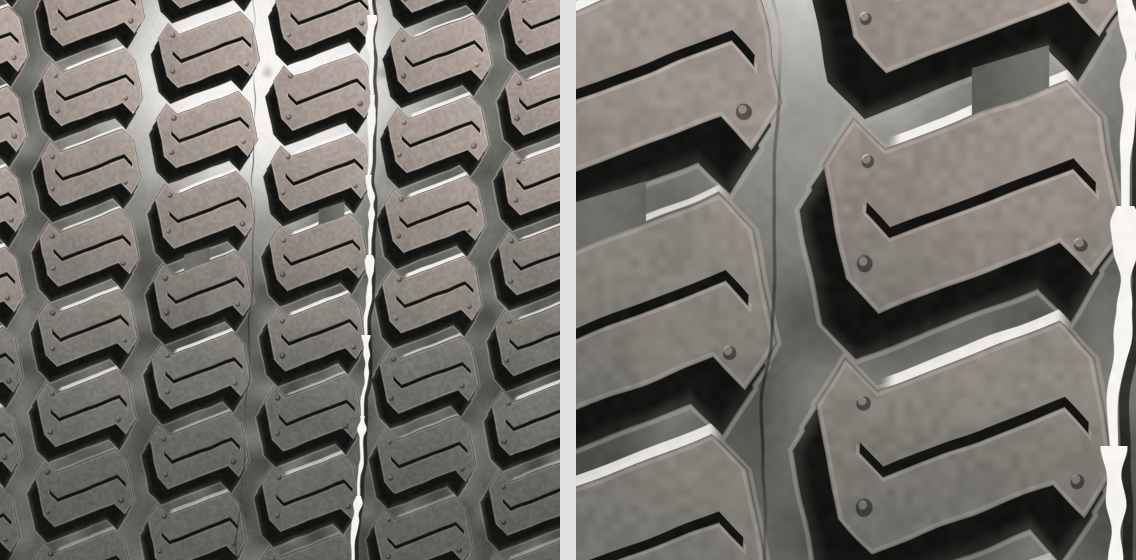
Left, the full canvas; right, a detail of the centre.
Reproduce this pattern procedurally as a Shadertoy shader.

```glsl
const vec2 PITCH = vec2(0.207, 0.1432);      // block spacing
const float HALF_HEIGHT = 0.0485;            // block band, measured from its zigzag
const float HALF_WIDTH = 0.0866;
const float SIDE_SLANT = 0.235;
const float BEND = 0.054;                    // where the zigzag turns
const float SLOPE = 0.385;
const vec2 WALL_OFFSET = vec2(-0.013, -0.027);
const float SIPE_WIDTH = 0.0028;
const float SIPE_REACH = 0.069;
const float NUB_RADIUS = 0.0048;
const vec2 GLARE_CENTER = vec2(0.47, 0.88);
const float SEAM_X = 0.662;
const vec3 RUBBER_LOW = vec3(0.37, 0.38, 0.36);
const vec3 RUBBER_HIGH = vec3(0.67, 0.62, 0.59);
const vec3 SHADOW = vec3(0.075, 0.08, 0.07);
const vec3 WALL = vec3(0.23, 0.23, 0.21);
const vec3 FLOOR = vec3(0.40, 0.40, 0.38);
const vec3 SHINE = vec3(0.97, 0.96, 0.95);

float hash(vec2 p) {
    vec3 q = fract(p.xyx * vec3(0.1031, 0.1030, 0.0973));
    q += dot(q, q.yzx + 33.33);
    return fract((q.x + q.y) * q.z);
}

float noise(vec2 p) {
    vec2 i = floor(p), f = fract(p);
    f = f * f * (3.0 - 2.0 * f);
    return mix(mix(hash(i), hash(i + vec2(1, 0)), f.x),
               mix(hash(i + vec2(0, 1)), hash(i + 1.0), f.x), f.y);
}

float cover(float d, float aa) { return 1.0 - smoothstep(-aa, aa, d); }

float zigzag(float x) {
    float middle = clamp(x, -BEND, BEND);
    return SLOPE * middle - (x - middle);
}

// Sheared block with bent top and bottom edges and two cut corners
float blockShape(vec2 p) {
    float band = (abs(p.y - zigzag(p.x)) - HALF_HEIGHT) * 0.9;
    float sides = (abs(p.x + SIDE_SLANT * p.y) - HALF_WIDTH) * 0.97;
    float corners = abs(dot(p, vec2(-0.85, 0.52))) - 0.0872;
    return max(band, max(sides, corners));
}

// Slight taper and lean of the columns down the canvas
vec2 treadSpace(vec2 uv) {
    float t = (0.87 - uv.y) / 0.755;
    return vec2((uv.x + 0.0143 * t - 0.1654) / (1.0 - 0.022 * t) + PITCH.x, uv.y);
}

void mainImage(out vec4 fragColor, in vec2 fragCoord) {
    vec2 uv = fragCoord / iResolution.y;
    float aa = 0.9 / iResolution.y;
    vec2 q = treadSpace(uv);
    float grain = noise(uv * 190.0) - 0.5;
    float blotch = noise(uv * 23.0);
    vec2 wobble = 0.002 * (vec2(noise(uv * 40.0), noise(uv * 40.0 + 71.0)) - 0.5);

    // Nearest block face and the wall hanging below it
    float face = 1.0, wall = 1.0;
    vec2 local = vec2(0.0), id = vec2(0.0);
    for (int i = -1; i <= 1; i++) {
        float column = round(q.x / PITCH.x) + float(i);
        float start = 0.4896 - 0.004 * column + 0.5 * PITCH.y * mod(column, 2.0);
        float nearRow = round((q.y - start) / PITCH.y);
        for (int j = -1; j <= 1; j++) {
            float row = nearRow + float(j);
            vec2 p = q - vec2(column * PITCH.x, start + row * PITCH.y) + wobble;
            float d = blockShape(p);
            wall = min(wall, min(d, min(blockShape(p - WALL_OFFSET), blockShape(p - 0.5 * WALL_OFFSET))));
            if (d < face) { face = d; local = p; id = vec2(column, row) + 40.0; }
        }
    }
    float wear = hash(id);

    // Groove floor, brightly lit near the glare
    vec2 toGlare = (uv - GLARE_CENTER) / vec2(0.30, 0.27);
    float glare = exp(-dot(toGlare, toGlare) * dot(toGlare, toGlare));
    vec3 color = FLOOR * (0.65 + 0.5 * blotch + 0.2 * uv.y);
    color = mix(color, SHINE, glare * smoothstep(0.05, 0.45, blotch + 0.25));
    float rim = cover(abs(wall - 0.002) - 0.0012, aa);
    color = mix(color, vec3(0.71, 0.67, 0.64), rim * (0.2 + 0.5 * uv.y) * (1.0 - glare));

    // Lit lip along the top of each block
    float onTop = step(zigzag(local.x), local.y) * cover(abs(local.x - 0.004) - 0.052, 0.005);
    float lip = cover(abs(face - 0.003) - mix(0.0015, 0.004, wear), aa);
    color = mix(color, SHINE, lip * onTop * mix(0.15, 0.95, smoothstep(0.15, 0.8, uv.y + 0.35 * wear)));

    // Dark walls, then the two wear bars
    vec3 wallColor = mix(SHADOW, WALL, smoothstep(-0.010, 0.0, wall) * (0.35 + 0.5 * blotch));
    color = mix(color, wallColor, cover(wall, aa));
    for (int i = 0; i < 2; i++) {
        vec2 b = uv - vec2(0.592, 0.616) + float(i) * vec2(0.24, 0.081);
        b.y -= 0.3 * b.x;
        vec2 edge = abs(b) - vec2(0.023, 0.017);
        color = mix(color, FLOOR * (0.85 + 0.3 * blotch), cover(max(edge.x, edge.y), aa));
    }

    // Rubber face with soft sheen and a worn edge
    float light = smoothstep(0.0, 0.95, uv.y + 0.10 * (blotch - 0.5) + 0.12 * (wear - 0.5));
    vec3 rubber = mix(RUBBER_LOW, RUBBER_HIGH, light);
    rubber *= 1.0 + 0.06 * grain + 0.8 * local.x * uv.y + 0.5 * local.y;
    rubber += 0.07 * cover(abs(face + 0.002) - 0.001, aa);

    // Zigzag cut
    vec2 cut = local - vec2(0.005, 0.0);
    float sipe = max(abs(cut.y - zigzag(cut.x)) * 0.9 - SIPE_WIDTH, abs(cut.x) - SIPE_REACH);
    rubber = mix(rubber, rubber * 1.18, cover(abs(sipe - 0.0015) - 0.0008, aa) * step(cut.y, zigzag(cut.x)));
    rubber = mix(rubber, SHADOW, cover(sipe, aa));

    // Moulding nubs
    for (int i = 0; i < 3; i++) {
        vec2 home = vec2(-0.064, i == 2 ? -0.040 : 0.024) * (i == 1 ? -1.0 : 1.0);
        vec2 seed = id + float(i) * 17.0;
        vec2 n = local - home - 0.010 * (vec2(hash(seed), hash(seed + 5.0)) - 0.5);
        float nub = length(n) - NUB_RADIUS * mix(0.75, 1.05, hash(seed + 9.0));
        rubber = mix(rubber, rubber * 0.55, cover(nub, aa));
        rubber = mix(rubber, rubber * 1.5 + 0.08, cover(length(n - vec2(-0.001, 0.0015)) - 0.0026, aa));
    }
    color = mix(color, rubber, cover(face, aa));

    // Ragged bright seam, with a faint dark one to its left
    float sag = 1.0 - uv.y;
    float seam = uv.x - SEAM_X + 0.033 * sag * sag * sag + 0.007 * (noise(vec2(uv.y * 28.0, 3.0)) - 0.5);
    float jag = fract(uv.y / PITCH.y + 0.2) * noise(vec2(uv.y * 60.0, 8.0));
    color = mix(color, SHADOW, 0.6 * cover(abs(seam + 0.209) - 0.0010, aa) * noise(vec2(uv.y * 17.0, 1.0)));
    color = mix(color, SHADOW, 0.7 * cover(abs(seam - 0.007) - 0.003, aa));
    color = mix(color, SHINE, cover(abs(seam) - 0.0025 - 0.008 * jag, aa));

    fragColor = vec4(clamp(color + 0.03 * grain, 0.0, 1.0), 1.0);
}
```
